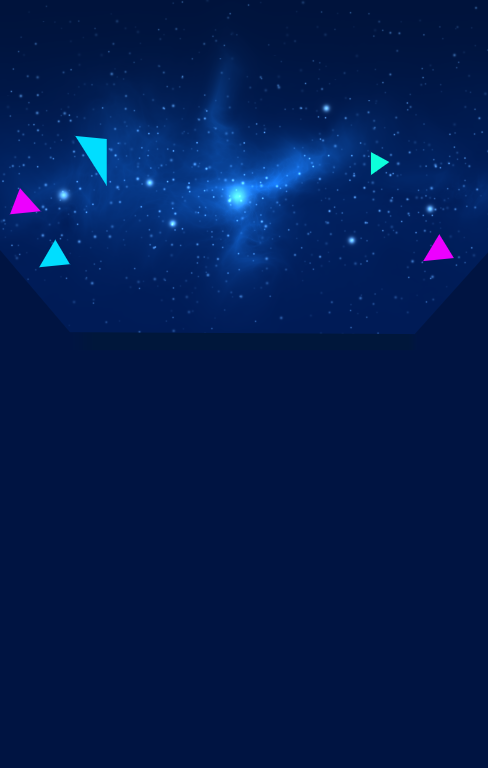
Write a WebGL 1 fragment shader that draws this background.

```glsl
precision highp float;
// Starry blue nebula in a chamfered panel with neon triangles over flat navy.
uniform vec2 u_resolution;

const vec3 NAVY = vec3(0.0, 0.08, 0.26);
const vec3 SHADOW = vec3(0.0, 0.09, 0.23);
const vec3 CYAN = vec3(0.0, 0.87, 1.0);
const vec3 TEAL = vec3(0.05, 1.0, 0.86);
const vec3 MAGENTA = vec3(0.93, 0.0, 1.0);

float hash(vec2 p) {
  vec3 q = fract(vec3(p.xyx) * 0.1031);
  q += dot(q, q.yzx + 33.33);
  return fract((q.x + q.y) * q.z);
}

float noise(vec2 p) {
  vec2 i = floor(p), f = fract(p);
  f = f * f * (3.0 - 2.0 * f);
  return mix(mix(hash(i), hash(i + vec2(1, 0)), f.x),
             mix(hash(i + vec2(0, 1)), hash(i + vec2(1, 1)), f.x), f.y);
}

// Layered noise: x is soft cloud, y is thin ridged filament
vec2 clouds(vec2 p) {
  vec2 sum = vec2(0.0);
  float amp = 0.5;
  for (int i = 0; i < 5; i++) {
    float n = noise(p);
    sum += amp * vec2(n, pow(1.0 - abs(2.0 * n - 1.0), 3.0));
    p = mat2(1.6, 1.2, -1.2, 1.6) * p + 17.3;
    amp *= 0.5;
  }
  return sum;
}

// Elliptical gaussian glow, turned by an angle
float glow(vec2 p, vec2 center, vec2 radii, float angle) {
  vec2 d = p - center;
  float c = cos(angle), s = sin(angle);
  d = vec2(c * d.x + s * d.y, c * d.y - s * d.x) / radii;
  return exp(-dot(d, d));
}

float halo(vec2 p, vec2 center, float radius) {
  float d = length(p - center) / radius;
  return exp(-d * d) + 0.3 * exp(-1.2 * d);
}

// One jittered star per grid cell, kept with the given probability
float stars(vec2 p, float cells, float chance, float radius) {
  vec2 id = floor(p * cells);
  vec2 jitter = 0.2 + 0.6 * vec2(hash(id + 3.1), hash(id + 47.7));
  float d = length(p - (id + jitter) / cells) / radius;
  float shine = hash(id + 91.3);
  return step(hash(id + 11.9), chance) * (0.15 + 0.85 * shine * shine) * exp(-d * d);
}

// Signed distance to the line a-b, positive on its right
float side(vec2 p, vec2 a, vec2 b) {
  return dot(p - a, normalize(vec2(b.y - a.y, a.x - b.x)));
}

float coverage(float d) {
  return clamp(d * u_resolution.y + 0.5, 0.0, 1.0);
}

float triangle(vec2 p, vec2 a, vec2 b, vec2 c) {
  return coverage(min(side(p, a, b), min(side(p, b, c), side(p, c, a))));
}

float panel(vec2 p) {
  vec2 right = vec2(0.540, 0.565), left = vec2(0.091, 0.5675);
  float d = side(p, right, left);
  d = min(d, side(p, vec2(0.635, 0.671), right));
  return coverage(min(d, side(p, left, vec2(0.0, 0.6745))));
}

vec3 nebula(vec2 p) {
  vec2 warp = vec2(noise(p * 14.0), noise(p * 14.0 + 40.0)) - 0.5;
  vec2 cloud = clouds(p * 15.0 + warp);
  vec2 core = vec2(0.310, 0.744);
  vec2 q = p + warp * 0.03;

  // Background haze, darkest along the top
  float haze = smoothstep(1.0, 0.72, p.y);
  vec3 col = mix(vec3(0.0, 0.075, 0.235), vec3(0.0, 0.105, 0.335), haze);
  float band = glow(p, vec2(0.31, 0.765), vec2(0.42, 0.11), 0.0);
  col += vec3(0.01, 0.07, 0.12) * band * cloud.x;

  // Cloud masses: core, right arm, upper and lower wisps, sides
  float mass = 0.65 * glow(q, core, vec2(0.075, 0.05), 0.5);
  mass += 0.9 * glow(q, vec2(0.373, 0.778), vec2(0.085, 0.025), 0.5);
  mass += 0.5 * glow(q, vec2(0.290, 0.835), vec2(0.022, 0.075), -0.15);
  mass += 0.55 * glow(q, vec2(0.320, 0.675), vec2(0.04, 0.06), 0.0);
  mass += 0.45 * glow(q, vec2(0.19, 0.785), vec2(0.075, 0.085), 0.3);
  mass += 0.4 * glow(q, vec2(0.075, 0.75), vec2(0.06, 0.04), 0.2);
  mass += 0.4 * glow(q, vec2(0.61, 0.745), vec2(0.08, 0.025), -0.1);
  float density = mass * (0.5 * cloud.x + 0.85 * cloud.y);
  col += vec3(0.08, 0.32, 0.55) * density;
  col += vec3(0.25, 0.5, 0.6) * halo(p, core, 0.013);

  // Scattered stars, thicker inside the cloud band
  float dust = 0.0;
  for (int i = 0; i < 3; i++) {
    float k = float(i);
    dust += stars(p + k * 5.37, 95.0 - 27.0 * k, 0.12 + 0.25 * band, 0.0011 + 0.0004 * k);
  }
  col += vec3(0.4, 0.6, 0.75) * dust * (0.45 + 0.55 * band);

  // Brightest stars
  float bright = halo(p, vec2(0.083, 0.746), 0.006) + halo(p, vec2(0.425, 0.859), 0.004);
  bright += halo(p, vec2(0.560, 0.728), 0.004) + halo(p, vec2(0.458, 0.687), 0.004);
  bright += halo(p, vec2(0.225, 0.709), 0.004) + halo(p, vec2(0.195, 0.762), 0.004);
  return col + vec3(0.4, 0.6, 0.7) * bright;
}

void main() {
  vec2 p = gl_FragCoord.xy / u_resolution.y;

  // Flat ground, faint shadow strip and panel
  float strip = coverage(p.y - 0.544) * smoothstep(0.09, 0.13, p.x) * smoothstep(0.545, 0.53, p.x);
  vec3 col = mix(NAVY, SHADOW, strip);
  col = mix(col, nebula(p), panel(p));

  // Neon triangles
  col = mix(col, CYAN, triangle(p, vec2(0.098, 0.823), vec2(0.139, 0.819), vec2(0.139, 0.758)));
  col = mix(col, CYAN, triangle(p, vec2(0.072, 0.688), vec2(0.091, 0.656), vec2(0.051, 0.652)));
  col = mix(col, TEAL, triangle(p, vec2(0.483, 0.802), vec2(0.507, 0.789), vec2(0.483, 0.772)));
  col = mix(col, MAGENTA, triangle(p, vec2(0.026, 0.755), vec2(0.053, 0.725), vec2(0.013, 0.721)));
  col = mix(col, MAGENTA, triangle(p, vec2(0.572, 0.695), vec2(0.591, 0.664), vec2(0.551, 0.660)));
  gl_FragColor = vec4(col, 1.0);
}
```
